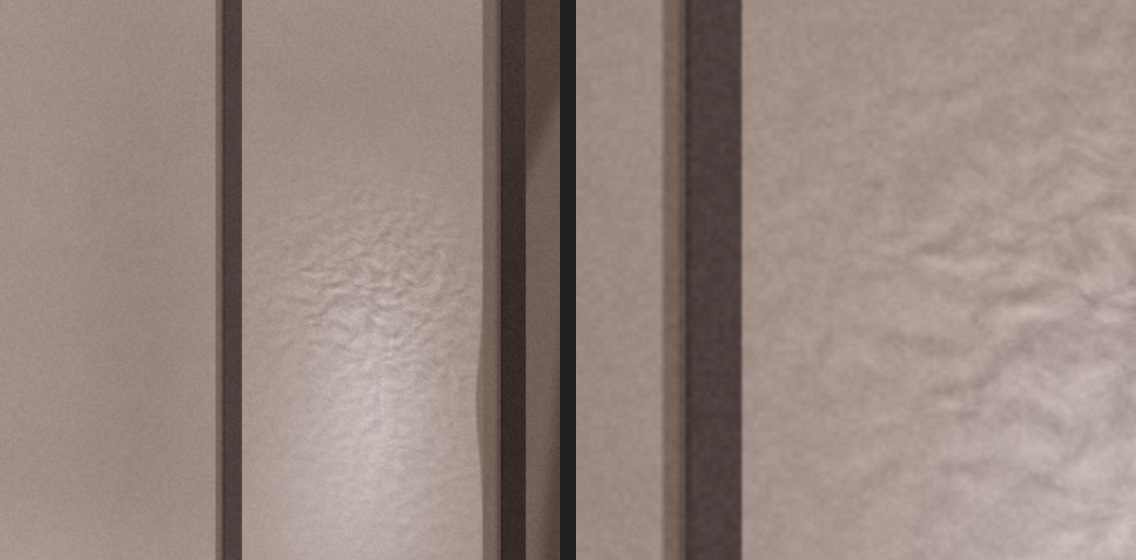
Left, the full canvas; right, a detail of the centre.
A three.js fragment shader for this texture:

```glsl
// Satin taupe vertical panels split by two dark grooves, with a soft rippled highlight.
varying vec2 vUv;

const vec3 PANEL = vec3(0.63, 0.56, 0.53);
const vec3 PANEL_SHADE = vec3(0.58, 0.51, 0.48);
const vec3 GLOSS = vec3(0.765, 0.72, 0.71);
const vec3 BEVEL = vec3(0.46, 0.39, 0.35);
const vec3 BEVEL_DARK = vec3(0.34, 0.28, 0.25);
const vec3 GROOVE = vec3(0.30, 0.25, 0.24);
const vec3 GROOVE_DEEP = vec3(0.21, 0.17, 0.15);
const vec3 SIDE_PANEL = vec3(0.44, 0.375, 0.345);
const vec3 SIDE_SHADOW = vec3(0.30, 0.24, 0.215);
const float EDGE = 0.0016;

float hash(vec2 p) {
  vec3 q = fract(vec3(p.xyx) * 0.1031);
  q += dot(q, q.yzx + 33.33);
  return fract((q.x + q.y) * q.z);
}

float noise(vec2 p) {
  vec2 i = floor(p);
  vec2 f = fract(p);
  f = f * f * (3.0 - 2.0 * f);
  return mix(mix(hash(i), hash(i + vec2(1.0, 0.0)), f.x),
             mix(hash(i + vec2(0.0, 1.0)), hash(i + vec2(1.0, 1.0)), f.x), f.y);
}

float fbm(vec2 p) {
  float sum = 0.0;
  float amp = 0.5;
  for (int i = 0; i < 4; i++) {
    sum += amp * noise(p);
    p = p * 2.03 + 17.1;
    amp *= 0.5;
  }
  return sum;
}

// Soft step that rises across position a
float rise(float a, float x, float blur) {
  return smoothstep(a - blur, a + blur, x);
}

float band(float a, float b, float x, float blur) {
  return rise(a, x, blur) * (1.0 - rise(b, x, blur));
}

float blob(vec2 p, vec2 center, vec2 radius) {
  vec2 d = (p - center) / radius;
  return exp(-dot(d, d));
}

// Directional light on small wavy dents
float ripple(vec2 p) {
  vec2 q = p + 0.018 * vec2(noise(p * 32.0), noise(p * 32.0 + 9.0));
  q *= vec2(58.0, 88.0);
  vec2 light = vec2(-0.25, 0.42);
  return fbm(q + light) - fbm(q - light);
}

vec3 panelColor(vec2 p) {
  float shade = 0.75 * blob(p, vec2(0.25, 0.42), vec2(0.13, 0.55));
  shade += 0.55 * blob(p, vec2(0.68, 0.84), vec2(0.35, 0.16));
  shade += 0.3 * blob(p, vec2(0.87, 0.55), vec2(0.10, 0.35));
  vec3 color = mix(PANEL, PANEL_SHADE, shade);
  color += 0.035 * blob(p, vec2(0.1, -0.02), vec2(0.3, 0.10));

  // Reflection on the middle panel only
  float middle = rise(0.432, p.x, EDGE);
  float glow = 0.62 * blob(p, vec2(0.65, 0.25), vec2(0.17, 0.32));
  glow += 0.33 * blob(p, vec2(0.67, 0.30), vec2(0.08, 0.15));
  glow += 0.32 * blob(p, vec2(0.61, 0.02), vec2(0.17, 0.20));
  color = mix(color, GLOSS, middle * min(glow, 1.0));
  float dents = blob(p, vec2(0.65, 0.50), vec2(0.19, 0.15));
  dents += 0.55 * blob(p, vec2(0.74, 0.28), vec2(0.14, 0.25));
  dents += 0.25 * blob(p, vec2(0.62, 0.22), vec2(0.18, 0.25));
  return color + middle * dents * 0.15 * ripple(p);
}

vec3 sidePanel(vec2 p) {
  float slope = 0.69 + 2.2 * (p.x - 0.94);
  float shadow = 0.75 * rise(slope, p.y, 0.06);
  float curve = 0.975 + 0.10 * (p.y - 0.1);
  shadow += 0.8 * rise(curve, p.x, 0.022) * (1.0 - rise(0.48, p.y, 0.16));
  return mix(SIDE_PANEL, SIDE_SHADOW, clamp(shadow, 0.0, 1.0));
}

// Bevel on the left of each slot, then the slot with a shaded lip
vec3 addGroove(vec3 color, vec2 p, float left, float width, float bevel, vec3 floorColor) {
  float t = clamp((p.x - left + bevel) / bevel, 0.0, 1.0);
  vec3 slant = mix(BEVEL, BEVEL_DARK, smoothstep(0.55, 1.0, t));
  color = mix(color, slant, band(left - bevel, left, p.x, 0.0025));
  color = mix(color, floorColor, band(left, left + width, p.x, EDGE));
  float lip = band(left - 0.001, left + 0.004, p.x, 0.002);
  return color * (1.0 - 0.16 * lip);
}

void main() {
  vec2 p = vUv;
  vec3 color = mix(panelColor(p), sidePanel(p), rise(0.938, p.x, EDGE));

  // Soft shadow bulging out of the second bevel
  float bulge = 0.862 - 0.012 * blob(p, vec2(0.86, 0.28), vec2(1.0, 0.11));
  color = mix(color, BEVEL, 0.75 * band(bulge, 0.88, p.x, 0.004));

  for (int i = 0; i < 2; i++) {
    float k = float(i);
    vec3 deep = mix(GROOVE_DEEP, GROOVE, 0.55 * smoothstep(0.45, 1.0, p.y));
    color = addGroove(color, p, 0.398 + 0.496 * k, 0.034 + 0.011 * k,
                      0.013 + 0.018 * k, mix(GROOVE, deep, k));
  }

  // Fine coating grain and faint mottling
  float grain = 0.6 * noise(p * 250.0) + 0.4 * noise(p * 490.0 + 31.0) - 0.5;
  color += 0.055 * grain + 0.018 * (fbm(p * 24.0) - 0.47);
  gl_FragColor = vec4(clamp(color, 0.0, 1.0), 1.0);
}
```
